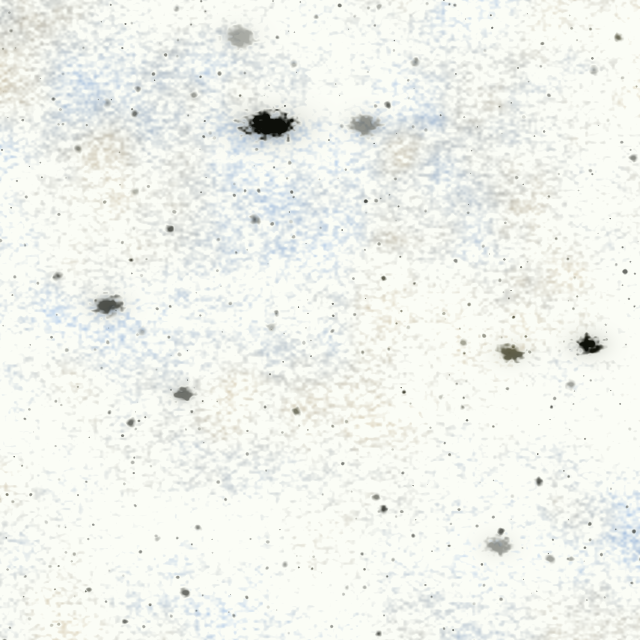
Reproduce this texture procedurally as a Shadertoy shader.

```glsl
float hash(vec2 p) {
    vec3 q = fract(p.xyx * vec3(0.1031, 0.1030, 0.0973));
    q += dot(q, q.yzx + 33.33);
    return fract((q.x + q.y) * q.z);
}

vec2 hash2(vec2 p) {
    return vec2(hash(p + 17.3), hash(p + 71.9));
}

float noise(vec2 p) {
    vec2 i = floor(p), f = fract(p);
    f = f * f * (3.0 - 2.0 * f);
    return mix(mix(hash(i), hash(i + vec2(1, 0)), f.x),
               mix(hash(i + vec2(0, 1)), hash(i + vec2(1, 1)), f.x), f.y);
}

float fbm(vec2 p) {
    float sum = 0.0, gain = 0.5;
    for (int i = 0; i < 5; i++) {
        sum += gain * noise(p);
        p = mat2(1.6, 1.1, -1.1, 1.6) * p + 19.7;
        gain *= 0.5;
    }
    return sum / 0.97;
}

// Sparse small dots, at most one per grid cell
float specks(vec2 uv, float cells, float density, float ragged) {
    vec2 p = uv * cells, base = floor(p);
    float ink = 0.0;
    for (int y = -1; y <= 1; y++)
    for (int x = -1; x <= 1; x++) {
        vec2 cell = base + vec2(x, y);
        float present = step(hash(cell + cells), density);
        float radius = mix(0.1, 0.27, hash(cell + 5.1));
        float r = length(p - cell - hash2(cell)) / radius + ragged;
        ink = max(ink, present * smoothstep(1.3, 0.2, r) * mix(0.2, 0.8, hash(cell + 9.4)));
    }
    return ink;
}

// Ragged dark stain with a faint halo
float blot(vec2 offset, vec2 size, float ragged) {
    float r = length(offset / size);
    return smoothstep(1.15, 0.45, r + ragged) + 0.16 * exp(-0.5 * r * r);
}

void mainImage(out vec4 fragColor, in vec2 fragCoord) {
    vec2 uv = fragCoord / iResolution.xy;

    // Broad cloudy wash and fine, slightly horizontal grain
    float cloud = fbm(uv * vec2(4.0, 6.0) + 3.0);
    float streak = fbm(uv * vec2(9.0, 38.0) + 40.0);
    float grain = 0.6 * noise(uv * vec2(120.0, 175.0))
                + 0.4 * noise(uv * vec2(215.0, 245.0) + 50.0);
    float top = smoothstep(0.65, 1.0, uv.y);
    float band = exp(-pow((uv.y - 0.8) / 0.022, 2.0)) * smoothstep(0.1, 0.4, uv.x) * smoothstep(0.9, 0.7, uv.x);
    float stain = 0.012 + 0.3 * (cloud - 0.5) + 0.3 * (grain - 0.5)
                + 0.12 * (streak - 0.5) + 0.035 * top + 0.04 * band;
    stain = max(stain, 0.0);

    // Scattered specks and pits
    float ragged = 1.1 * (grain - 0.5);
    float ink = 0.7 * specks(uv, 85.0, 0.06, ragged);
    ink = max(ink, specks(uv + 0.37, 36.0, 0.035, ragged));

    // One wide blot and several smaller ones
    ink = max(ink, blot(uv - vec2(0.42, 0.803), vec2(0.042, 0.022), ragged));
    for (int i = 0; i < 7; i++) {
        vec2 id = vec2(i, 3 * i + 2);
        vec2 center = mix(vec2(0.08), vec2(0.95), hash2(id));
        float radius = mix(0.012, 0.022, hash(id + 6.0));
        float strength = mix(0.3, 1.0, pow(hash(id + 8.0), 2.0));
        ink = max(ink, strength * blot(uv - center, radius * vec2(1.2, 0.85), ragged));
    }

    // Cool grey washes, with ochre patches here and there
    float warmth = fbm(uv * 8.0 + 90.0) - 0.53;
    vec3 paper = vec3(0.985, 0.992, 0.965);
    vec3 color = paper - stain * (vec3(1.04, 1.0, 0.9) + warmth * vec3(-1.2, 0.0, 1.8));
    vec3 inkColor = vec3(0.05, 0.06, 0.04) + max(warmth, 0.0) * vec3(0.5, 0.4, 0.0);
    color = mix(color, inkColor, clamp(ink, 0.0, 1.0));
    fragColor = vec4(clamp(color, 0.0, 1.0), 1.0);
}
```
